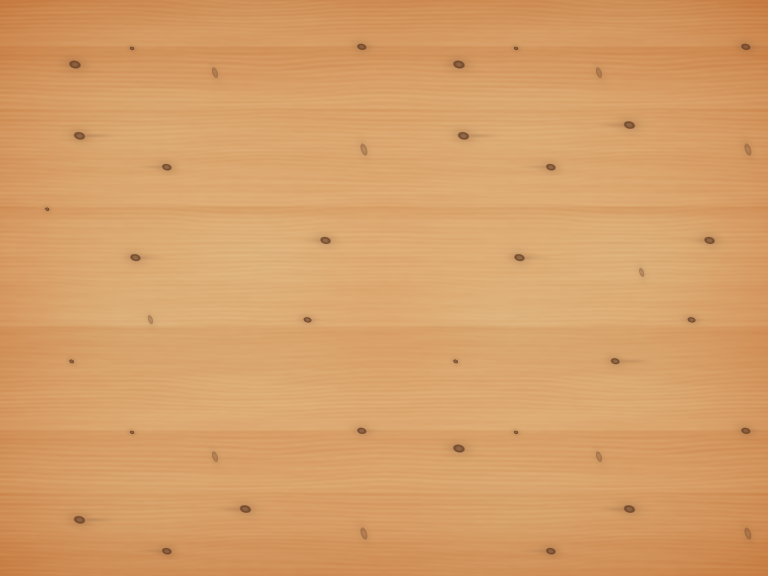
Give the GLSL for this texture, as a WebGL 1 fragment shader.

```glsl
precision highp float;
// Pale pine boards: a square wood tile repeated 2 across and 1.5 down.
// Wrapping noise gives the grain and board shading, a jittered grid the knots;
// some knots are absent in some tiles, and an orange tint warms the borders.

uniform vec2 u_resolution;

const float TILES_DOWN = 1.5;
const float KNOT_CELLS = 4.0;
const float KNOT_PRESENCE = 0.8;
const float GRAIN_LINES = 84.0;

const vec3 PALE_WOOD = vec3(0.870, 0.680, 0.465);
const vec3 WARM_WOOD = vec3(0.770, 0.485, 0.260);
const vec3 KNOT_BROWN = vec3(0.370, 0.225, 0.140);

float hash(vec2 p) {
  vec3 q = fract(p.xyx * 0.1031);
  q += dot(q, q.yzx + 33.33);
  return fract((q.x + q.y) * q.z);
}

// Value noise on a grid of the given cells per tile, wrapping at tile edges.
float tileNoise(vec2 p, vec2 cells, float seed) {
  vec2 g = p * cells;
  vec2 i = floor(g);
  vec2 f = fract(g);
  f = f * f * (3.0 - 2.0 * f);
  vec2 a = mod(i, cells) + seed;
  vec2 b = mod(i + 1.0, cells) + seed;
  return mix(mix(hash(a), hash(vec2(b.x, a.y)), f.x),
             mix(hash(vec2(a.x, b.y)), hash(b), f.x), f.y);
}

// Shade that starts sharply at a board edge and fades over its width.
float boardShade(float y, float start, float width) {
  float f = fract(y - start);
  return smoothstep(0.0, 0.007, f) * (1.0 - smoothstep(0.0, width, f));
}

float boards(float y) {
  float shade = 0.20 * boardShade(y, 0.118, 0.16);
  shade += 0.10 * boardShade(y, 0.280, 0.11);
  shade += 0.08 * boardShade(y, 0.390, 0.14);
  shade += 0.22 * boardShade(y, 0.534, 0.055);
  shade += 0.20 * boardShade(y, 0.846, 0.25);
  return shade;
}

// Fine, slightly wavy lines whose strength varies along and across the wood.
float grain(vec2 p) {
  float wave = tileNoise(p, vec2(3.0, 9.0), 11.0) * 2.2
             + tileNoise(p, vec2(7.0, 24.0), 47.0) * 0.6;
  float line = sin(6.28318 * (p.y * GRAIN_LINES + wave));
  float strength = tileNoise(p, vec2(3.0, 18.0), 83.0);
  float fiber = tileNoise(p, vec2(5.0, 128.0), 131.0) - 0.5;
  float fleck = tileNoise(p, vec2(36.0, 170.0), 211.0) - 0.5;
  return line * strength * 0.085 + fiber * 0.13 + fleck * 0.06;
}

// One knot: a dark rim, a softer heart, a faint halo and a streak beside it.
float knot(vec2 d, vec2 radius, float depth, float streak) {
  d.x -= 0.25 * d.y;
  float r = length(d / radius);
  float body = 1.0 - smoothstep(0.65, 1.15, r);
  float rim = 0.68 + 0.32 * smoothstep(0.2, 0.8, r);
  float halo = 0.20 * exp(-0.35 * r * r);
  vec2 s = (d - vec2(streak * 0.045, 0.0)) / vec2(0.035, 0.0045);
  float tail = 0.20 * abs(streak) * exp(-dot(s, s));
  return depth * max(body * rim, halo + tail);
}

// Each cell holds one knot, its place shared by all tiles.
float knots(vec2 p) {
  float shade = 0.0;
  vec2 home = floor(p * KNOT_CELLS);
  for (int j = -1; j <= 1; j++) {
    for (int i = -1; i <= 1; i++) {
      vec2 cell = home + vec2(float(i), float(j));
      vec2 id = mod(cell, KNOT_CELLS);
      vec2 jitter = vec2(hash(id + 17.3), hash(id + 61.7));
      vec2 d = p - (cell + 0.1 + 0.8 * jitter) / KNOT_CELLS;
      float kind = hash(id + 29.1);
      float size = mix(0.75, 1.15, hash(id + 91.9));
      // Kinds: a broad dark eye, a small dark dot, or a tall faint scar.
      float isEye = 1.0 - step(0.4, kind);
      float isScar = step(0.65, kind);
      vec2 radius = mix(vec2(0.0065, 0.0055), vec2(0.0150, 0.0105), isEye);
      radius = mix(radius, vec2(0.0090, 0.0170), isScar);
      float depth = mix(0.85, 0.42, isScar);
      float streak = isEye * (hash(id + 43.7) * 2.0 - 1.0);
      float present = step(hash(cell + 57.0), KNOT_PRESENCE);
      shade = max(shade, present * knot(d, radius * size, depth, streak));
    }
  }
  return shade;
}

void main() {
  vec2 uv = gl_FragCoord.xy / u_resolution;
  vec2 p = vec2(gl_FragCoord.x, u_resolution.y - gl_FragCoord.y)
         * TILES_DOWN / u_resolution.y;

  // Warmth gathers toward the borders, most of all above and below.
  vec2 edge = uv * 2.0 - 1.0;
  edge *= edge;
  float warmth = dot(edge * edge, vec2(0.34, 0.56));

  float patches = tileNoise(p, vec2(3.0, 6.0), 157.0) - 0.5;
  float tone = warmth + boards(p.y) + grain(p) + patches * 0.14;
  vec3 wood = mix(PALE_WOOD, WARM_WOOD, tone);
  wood += vec3(0.012, -0.008, -0.010) * patches;

  gl_FragColor = vec4(mix(wood, KNOT_BROWN, knots(p)), 1.0);
}
```
